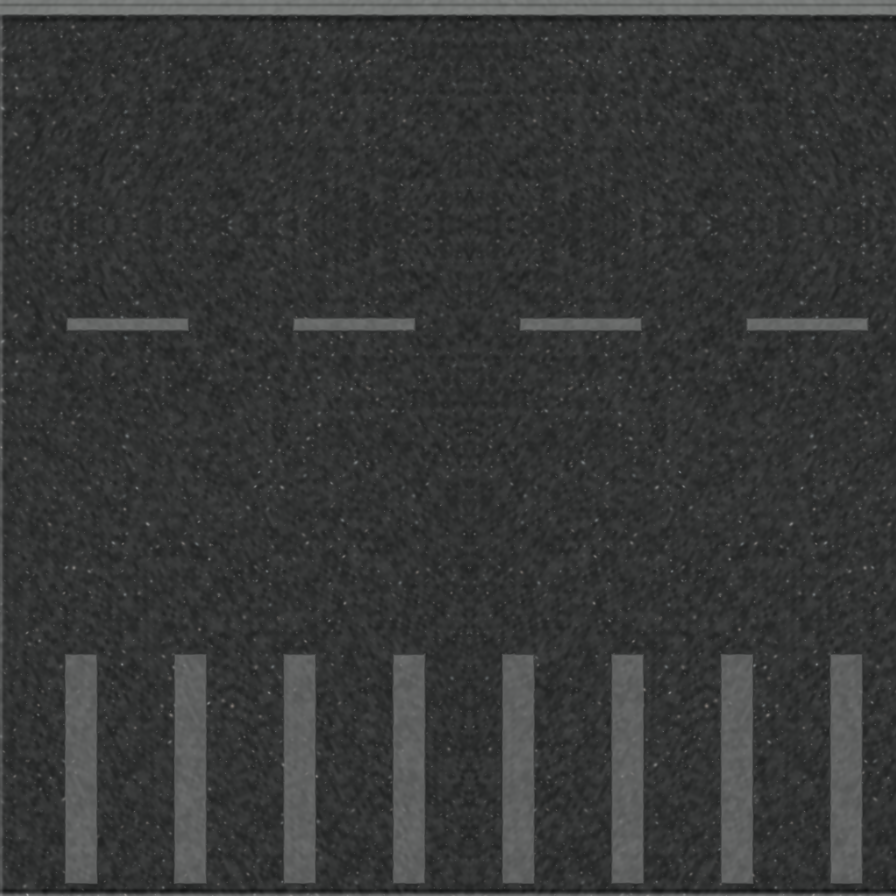
A Shadertoy shader for this texture:

```glsl
const vec3 ASPHALT = vec3(0.192, 0.197, 0.196);
const vec3 PAINT = vec3(0.375, 0.380, 0.378);
const vec3 DASH_PAINT = vec3(0.405, 0.412, 0.408);
const vec3 CURB = vec3(0.475, 0.485, 0.478);

const vec2 FOLD = vec2(0.524, 0.749);       // mirror axes of the grain
const float GRAIN_SCALE = 215.0;
const float GRAIN_GAIN = 0.125;
const float SPECK_SCALE = 74.0;

const vec2 DASH_START = vec2(0.1425, 0.638);
const vec2 DASH_HALF = vec2(0.0675, 0.0066);
const float DASH_STEP = 0.2528;
const vec2 BAR_START = vec2(0.0905, 0.1419);
const vec2 BAR_HALF = vec2(0.0176, 0.1276);
const float BAR_STEP = 0.122;

float hash(vec2 p) {
    return fract(sin(dot(p, vec2(127.1, 311.7))) * 43758.545);
}

float valueNoise(vec2 p) {
    vec2 cell = floor(p);
    vec2 f = fract(p);
    f = f * f * (3.0 - 2.0 * f);
    float low = mix(hash(cell), hash(cell + vec2(1, 0)), f.x);
    float high = mix(hash(cell + vec2(0, 1)), hash(cell + vec2(1, 1)), f.x);
    return mix(low, high, f.y);
}

float boxDistance(vec2 p, vec2 halfSize) {
    vec2 d = abs(p) - halfSize;
    return length(max(d, 0.0)) + min(max(d.x, d.y), 0.0);
}

// Box repeated along x, centred on start and every step after it
float boxRow(vec2 uv, vec2 start, vec2 halfSize, float step_) {
    vec2 p = uv - start;
    p.x = mod(p.x + 0.5 * step_, step_) - 0.5 * step_;
    return boxDistance(p, halfSize);
}

float coverage(float dist, float soft) {
    return 1.0 - smoothstep(-soft, soft, dist);
}

// Soft horizontal or vertical line around a coordinate
float line(float x, float center, float width) {
    float d = (x - center) / width;
    return exp(-d * d);
}

// Two octaves of grain, one slanted
float grain(vec2 p) {
    vec2 slanted = vec2(p.x + 0.5 * p.y, 0.75 * p.y - 0.3 * p.x);
    float fine = valueNoise(slanted * GRAIN_SCALE);
    float coarse = valueNoise(p * GRAIN_SCALE * 0.6 + 31.0);
    return 0.65 * fine + 0.35 * coarse - 0.5;
}

// Sparse bright stones, at most one per cell
vec3 specks(vec2 p, float scale) {
    vec2 cell = floor(p * scale);
    vec2 center = 0.25 + 0.5 * vec2(hash(cell + 3.7), hash(cell + 9.2));
    vec2 d = fract(p * scale) - center;
    d.x += (hash(cell + 17.0) - 0.5) * d.y;
    float radius = mix(0.09, 0.17, hash(cell + 5.1));
    float strength = pow(hash(cell + 1.3), 5.0) * 0.32;
    vec3 tint = mix(vec3(1.08, 0.97, 0.9), vec3(0.92, 1.0, 1.04), hash(cell + 23.0));
    return tint * strength * exp(-dot(d, d) / (radius * radius));
}

void mainImage(out vec4 fragColor, in vec2 fragCoord) {
    vec2 uv = fragCoord / iResolution.xy;
    float soft = max(0.0014, 0.75 / iResolution.y);
    vec2 folded = abs(uv - FOLD);
    float g = grain(folded);

    // Asphalt with faint broad patches
    float patches = valueNoise(folded * 7.0 + 4.0) - 0.5;
    vec3 color = ASPHALT + 0.012 * patches + GRAIN_GAIN * g;
    color += specks(folded, SPECK_SCALE) * (0.8 + 0.5 * patches);
    color += 0.5 * specks(folded + 2.3, SPECK_SCALE * 1.7);

    // Lane dashes and crossing bars with slightly worn edges
    float wear = 0.002 * g;
    float dash = coverage(boxRow(uv, DASH_START, DASH_HALF, DASH_STEP) + wear, soft * 1.3);
    float bar = coverage(boxRow(uv, BAR_START, BAR_HALF, BAR_STEP) + wear, soft);
    color = mix(color, DASH_PAINT + 0.08 * g, dash);
    color = mix(color, PAINT + 0.09 * g + 0.25 * specks(folded, SPECK_SCALE), bar);

    // Thin frame at the left and bottom
    color += 0.14 * line(uv.x, 0.001, 0.0024);
    color -= 0.07 * line(uv.y, 0.006, 0.002);
    color += 0.20 * line(uv.y, 0.0005, 0.0022);

    // Curb along the top with a groove and a shadow below
    color -= 0.06 * line(uv.y, 0.979, 0.0035);
    float curb = coverage(0.9835 - uv.y + wear, soft * 1.3);
    vec3 curbColor = CURB + 0.07 * g - 0.10 * line(uv.y, 0.9945, 0.0018);
    color = mix(color, curbColor, curb);

    fragColor = vec4(clamp(color, 0.0, 1.0), 1.0);
}
```
